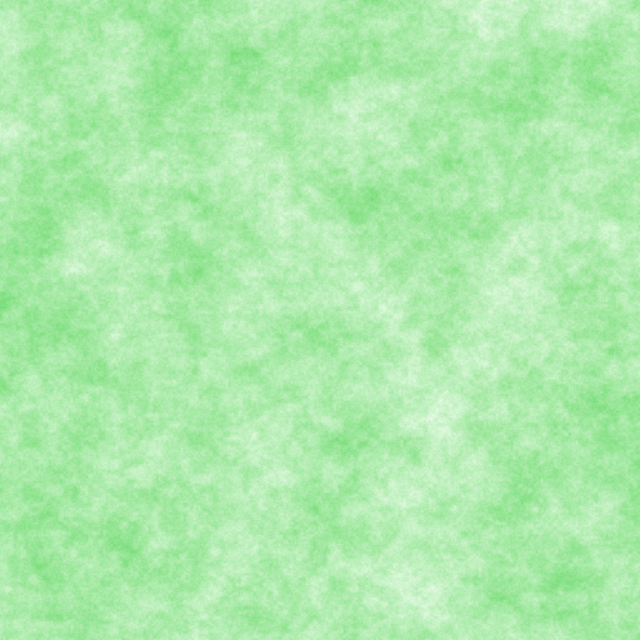
A Shadertoy shader for this texture:

```glsl
const int OCTAVES = 8;
const float PERSISTENCE = 0.885;
const vec2 COARSE_CELLS = vec2(4.0, 5.0);
const vec2 FINE_CELLS = vec2(512.0);
const vec3 MEAN_GREEN = vec3(0.683, 0.923, 0.680);
const vec3 COLOR_SPREAD = vec3(0.068, 0.018, 0.067);

// Integer hash of a lattice cell, returning 0..1
float hash(ivec2 cell, int seed) {
    uvec2 q = uvec2(cell) * uvec2(1597u, 3571u);
    uint h = q.x ^ (q.y * 2654435u) ^ (uint(seed) * 97561u);
    h = (h ^ (h >> 15)) * 739391u;
    h = (h ^ (h >> 13)) * 668265u;
    h ^= h >> 16;
    return float(h & 65535u) / 65535.0;
}

// Smooth noise between random lattice values, centred on zero
float valueNoise(vec2 p, int seed) {
    ivec2 cell = ivec2(floor(p));
    vec2 f = fract(p);
    vec2 blend = f * f * (3.0 - 2.0 * f);
    float bottom = mix(hash(cell, seed), hash(cell + ivec2(1, 0), seed), blend.x);
    float top = mix(hash(cell + ivec2(0, 1), seed), hash(cell + ivec2(1, 1), seed), blend.x);
    return mix(bottom, top, blend.y) - 0.5;
}

// Layers from broad clouds to fine grain, scaled to roughly unit deviation
float cloud(vec2 p, vec2 coarse, vec2 fine, float persistence) {
    const float NOISE_DEVIATION = 0.22;
    float sum = 0.0;
    float energy = 0.0;
    float amplitude = 1.0;
    for (int i = 0; i < OCTAVES; i++) {
        float depth = float(i) / float(OCTAVES - 1);
        vec2 cells = coarse * pow(fine / coarse, vec2(depth));
        vec2 offset = vec2(0.3125, 0.6875) * float(i + 1);
        sum += amplitude * valueNoise(p * cells + offset, i + 11);
        energy += amplitude * amplitude;
        amplitude *= persistence;
    }
    return sum / (NOISE_DEVIATION * sqrt(energy));
}

void mainImage(out vec4 fragColor, in vec2 fragCoord) {
    vec2 uv = fragCoord / iResolution.y;
    float tone = cloud(uv, COARSE_CELLS, FINE_CELLS, PERSISTENCE);
    vec3 color = MEAN_GREEN + COLOR_SPREAD * tone;
    fragColor = vec4(clamp(color, 0.0, 1.0), 1.0);
}
```
